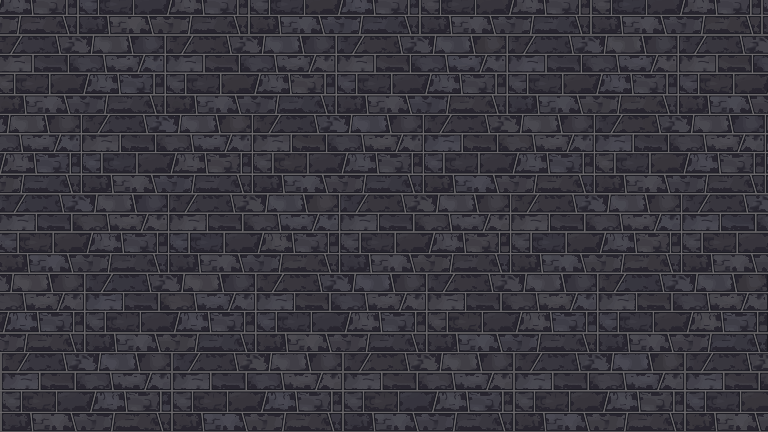
This texture is drawn by a Shadertoy shader. Its source:

```glsl
// Dark cartoon stone wall: a patch of four brick courses repeats about
// 4.5 times across and 5.4 times down, each row of patches shifted half a patch.
// Joint distances give mortar and outlines; value noise gives chips and cracks.

const vec2 PATCH = vec2(171.0, 79.4); // canvas is 768 units wide

// Joints as fractions of the patch width, five per course, bottom course first
const float JOINT[20] = float[20](
    0.18, 0.425, 0.655, 0.93, 1.0,
    0.12, 0.325, 0.54, 0.73, 0.935,
    0.227, 0.434, 0.648, 0.86, 1.0,
    0.13, 0.375, 0.575, 0.80, 1.0);

// Lean of each joint, horizontal run per unit of height
const float LEAN[20] = float[20](
    -0.1, -0.27, 0.14, -0.3, 0.0,
    0.0, 0.0, 0.25, -0.1, 0.0,
    0.0, 0.0, -0.14, 0.36, 0.0,
    0.6, -0.2, 0.12, -0.2, 0.0);

// Face lightness, six bricks per course
const float TONE[24] = float[24](
    0.1, 0.9, 0.7, 0.15, 0.2, 0.2,
    0.7, 0.1, 0.1, 0.95, 0.8, 0.2,
    1.0, 0.1, 0.3, 0.95, 0.75, 0.7,
    0.15, 0.1, 0.9, 0.85, 0.3, 0.3);

float hash(vec2 p) {
    vec3 q = fract(p.xyx * 0.1031);
    q += dot(q, q.yzx + 33.33);
    return fract((q.x + q.y) * q.z);
}

float noise(vec2 p) {
    vec2 i = floor(p), f = fract(p);
    f = f * f * (3.0 - 2.0 * f);
    return mix(mix(hash(i), hash(i + vec2(1, 0)), f.x),
               mix(hash(i + vec2(0, 1)), hash(i + vec2(1, 1)), f.x), f.y);
}

// 1 where d is below the edge, softened over one pixel
float cover(float d, float edge, float px) {
    return 1.0 - smoothstep(edge - 0.5 * px, edge + 0.5 * px, d);
}

void mainImage(out vec4 fragColor, in vec2 fragCoord) {
    float px = 768.0 / iResolution.x;
    vec2 p = fragCoord * px;

    // Patch cell, with the shift of each row
    float row = floor(p.y / PATCH.y);
    p.x -= 1.0 + 83.8 * row;
    vec2 cell = vec2(floor(p.x / PATCH.x), row);
    p -= cell * PATCH;

    // Course limits
    int course = int(step(19.6, p.y) + step(41.2, p.y) + step(60.0, p.y));
    vec4 floors = vec4(0.0, 19.6, 41.2, 60.0);
    float low = floors[course];
    float high = course == 3 ? PATCH.y : floors[course + 1];

    // Distances to the joints around this brick
    float left = p.x, right = PATCH.x - p.x;
    float bottom = p.y - low, top = high - p.y;
    int brick = 0;
    for (int i = 0; i < 5; i++) {
        int k = course * 5 + i;
        float edge = JOINT[k] * PATCH.x + LEAN[k] * (p.y - 0.5 * (low + high));
        float d = (p.x - edge) / length(vec2(1.0, LEAN[k]));
        if (d > 0.0) {
            left = min(left, d);
            brick++;
        } else {
            right = min(right, -d);
        }
    }
    vec2 inset = vec2(min(left, right), min(bottom, top));
    float joint = min(inset.x, inset.y);
    float rounded = 3.5 - length(max(3.5 - inset, 0.0));

    // Stone face, with a paler or darker flake and a slight cool tint
    vec2 seed = vec2(brick, course) * 17.0;
    float patchy = noise(p * vec2(0.09, 0.13) + seed + 5.0);
    float tone = TONE[course * 6 + brick];
    tone += 0.3 * (smoothstep(0.62, 0.66, patchy) - smoothstep(0.36, 0.32, patchy));
    vec3 color = mix(vec3(0.215, 0.205, 0.235), vec3(0.28, 0.275, 0.305), clamp(tone, 0.0, 1.15));
    color += vec3(-0.008, -0.003, 0.012) * (hash(cell + seed + 60.0) - 0.4);

    // Jagged shade along the rim, heaviest to the right and below
    vec3 shade = vec3(0.155, 0.147, 0.185);
    float chip = 0.7 * noise(p * vec2(0.17, 0.24) + seed) + 0.3 * noise(p * 0.6 + seed);
    float reach = 1.7 + 5.0 * smoothstep(0.4, 0.75, chip);
    float rim = min(min(left + 2.0, right), min(bottom, top + 1.5));
    color = mix(color, vec3(0.32, 0.31, 0.33), 0.35 * tone * cover(abs(rim - reach - 0.9), 0.4, px));
    color = mix(color, shade, cover(rim, reach, px));

    // Short cracks on the noise contours
    float vein = abs(noise(p * vec2(0.13, 0.2) + seed + 31.0) - 0.5) * 6.0;
    float worn = smoothstep(0.58, 0.66, noise(p * 0.11 + seed + 47.0));
    color = mix(color, shade, worn * cover(vein, 0.45, px));

    // Outline and mortar
    color = mix(color, vec3(0.105, 0.105, 0.135), cover(rounded, 1.65, px));
    color = mix(color, vec3(0.41, 0.40, 0.41), cover(joint, 0.7, px));
    fragColor = vec4(color, 1.0);
}
```
